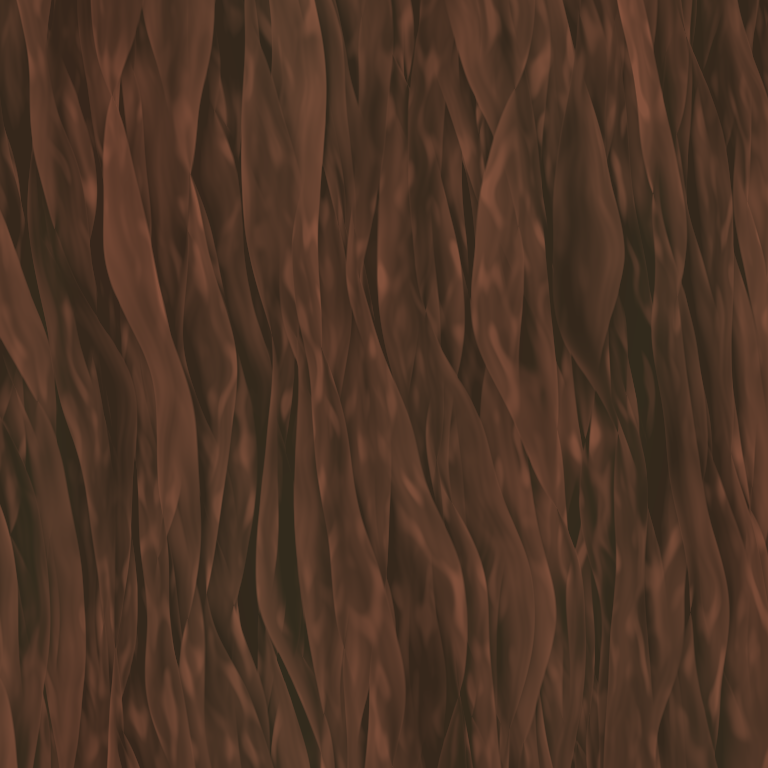
Reproduce this texture procedurally as a WebGL 1 fragment shader.

```glsl
precision highp float;
// Reddish brown bark made of wavy, overlapping, nearly vertical strands.
// Each layer splits a warped plane into columns of tapered strands, which
// are painted over one another with a lit rim, a soft shadow and flecks.

uniform vec2 u_resolution;

const int LAYERS = 7;
const vec3 DARK_BARK = vec3(0.235, 0.168, 0.118);
const vec3 LIGHT_BARK = vec3(0.48, 0.30, 0.22);
const vec3 MOSSY_BARK = vec3(0.20, 0.175, 0.11);

float hash(vec2 p) {
  return fract(sin(dot(p, vec2(127.1, 311.7))) * 43758.547);
}

float cornerSlope(vec2 cell, vec2 offset) {
  float angle = 6.28319 * hash(cell);
  return dot(vec2(cos(angle), sin(angle)), offset);
}

// Gradient noise, about -0.7 to 0.7
float noise(vec2 p) {
  vec2 i = floor(p);
  vec2 f = fract(p);
  vec2 w = f * f * f * (f * (f * 6.0 - 15.0) + 10.0);
  vec2 e = vec2(1.0, 0.0);
  float low = mix(cornerSlope(i, f), cornerSlope(i + e.xy, f - e.xy), w.x);
  float high = mix(cornerSlope(i + e.yx, f - e.yx),
                   cornerSlope(i + e.xx, f - e.xx), w.x);
  return mix(low, high, w.y);
}

// Leans and bends the plane so that straight columns become wavy
vec2 bend(vec2 p, float seed) {
  float sway = 0.080 * noise(p * vec2(3.0, 2.3) + seed * 7.3);
  float ripple = 0.020 * noise(p * vec2(6.0, 5.5) + seed * 3.1 + 40.0);
  return vec2(p.x + 0.10 * p.y + sway + ripple, p.y);
}

// Tone variation of the surface: broad patches, flecks and fine fibres
float grain(vec2 q, float seed) {
  q.x += 0.012 * noise(q * vec2(16.0, 13.0) + seed);
  float broad = noise(q * vec2(12.0, 3.0) + seed * 5.7);
  float patches = smoothstep(-0.35, 0.2, noise(q * vec2(6.0, 3.0) + seed * 2.9));
  float flecks = smoothstep(0.02, 0.42, noise(q * vec2(58.0, 18.0) + seed * 17.0));
  float mottle = noise(q * vec2(38.0, 11.0) + seed * 11.0);
  float fibres = noise(q * vec2(120.0, 7.0) + seed * 13.0);
  return 0.52 * flecks * patches + 0.36 * broad + 0.32 * mottle + 0.16 * fibres;
}

// Paints one layer of strands over the tone below it
float paintStrands(float below, vec2 p, float columns, float rows, float seed) {
  vec2 q = bend(p, seed);
  float across = q.x * columns + seed * 0.37;
  float column = floor(across);
  float along = q.y * rows + hash(vec2(column, seed + 9.0));
  vec2 id = vec2(column + seed * 31.0, floor(along));
  float t = fract(along);

  // Tapered body with a sharp side and a side that melts into the layer below
  float side = hash(id + 3.7) < 0.75 ? 1.0 : -1.0;
  float x = (fract(across) - 0.5) * side;
  float taper = pow(4.0 * t * (1.0 - t), 0.8);
  float halfWidth = 0.40 * taper * mix(0.45, 1.0, hash(id + 1.3)) + 0.0001;
  float edge = (abs(x) - halfWidth) / columns;
  float u = clamp(x / halfWidth, -1.0, 1.0);
  float cover = smoothstep(0.0015, -0.0020, edge);
  float body = cover * smoothstep(-1.0, 0.3, u);

  // Shadow cast beyond the sharp side
  float shadow = exp(-max(edge, 0.0) / 0.014) * smoothstep(0.0, 0.1, x);
  shadow *= smoothstep(0.5, 0.40, x) * smoothstep(0.0, 0.5, taper);

  float rim = exp(min(edge, 0.0) / 0.003) * smoothstep(0.1, 0.8, u);
  float tone = mix(0.06, 0.52, hash(id + 5.1)) + 0.10 * u + 0.16 * rim;
  tone += grain(q, seed);
  return mix(below - 0.32 * shadow * (1.0 - cover), tone, body);
}

void main() {
  vec2 p = gl_FragCoord.xy / u_resolution.y;

  // Recessed wood, then strands from back to front
  float tone = 0.22 + 0.8 * grain(bend(p, 0.5), 0.5);
  for (int i = 0; i < LAYERS; i++) {
    float layer = float(i);
    float columns = 8.5 + 5.0 * fract(layer * 0.618);
    float rows = 1.3 + 0.9 * fract(layer * 0.382 + 0.3);
    tone = paintStrands(tone, p, columns, rows, layer + 1.0);
  }

  // Long vertical bands of light and shade over the whole trunk
  tone += 0.03 + 0.36 * noise(p * vec2(6.0, 1.0) + 21.0);
  tone = clamp(tone, -0.12, 1.1);

  vec3 colour = mix(DARK_BARK, LIGHT_BARK, tone);
  float moss = smoothstep(0.0, 0.45, noise(p * vec2(9.0, 1.6) + 63.0));
  colour = mix(colour, MOSSY_BARK, 0.5 * moss * smoothstep(0.35, -0.1, tone));
  float warmth = noise(p * vec2(4.0, 2.0) + 87.0);
  colour += vec3(0.025, -0.006, -0.004) * warmth;
  gl_FragColor = vec4(colour, 1.0);
}
```
